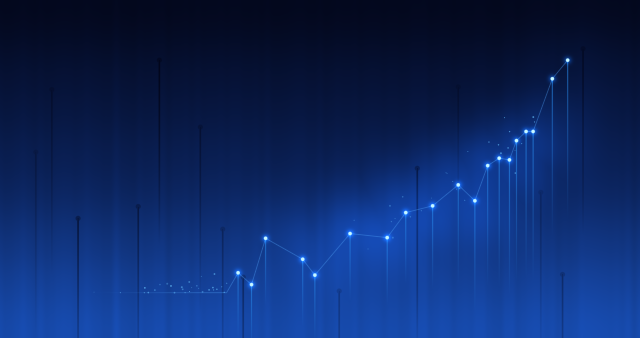
Write a Shadertoy shader that draws this background.

```glsl
// A rising line chart of glowing nodes over a deep blue vertical gradient.
// Layers: gradient with soft streaks, chart glow, dark pins behind, then
// light stems, thin links, sparks and nodes drawn with distance functions.

const vec3 SKY_TOP  = vec3(0.013, 0.032, 0.118);
const vec3 SKY_HIGH = vec3(0.025, 0.078, 0.228);
const vec3 SKY_MID  = vec3(0.040, 0.128, 0.340);
const vec3 SKY_LOW  = vec3(0.072, 0.228, 0.545);
const vec3 SKY_BASE = vec3(0.088, 0.290, 0.675);
const vec3 GLOW_COLOR  = vec3(0.02, 0.10, 0.24);
const vec3 PIN_COLOR   = vec3(0.006, 0.020, 0.100);
const vec3 STEM_COLOR  = vec3(0.16, 0.56, 0.95);
const vec3 LINK_COLOR  = vec3(0.30, 0.62, 0.96);
const vec3 HALO_COLOR  = vec3(0.05, 0.36, 0.75);
const vec3 SPARK_COLOR = vec3(0.40, 0.76, 1.00);
const vec3 NODE_COLOR  = vec3(0.78, 0.97, 1.00);

const float LINE_RADIUS = 0.0011;
const float NODE_RADIUS = 0.0053;
const float PIN_RADIUS  = 0.0024;
const float PIN_LENGTH  = 0.55;
const float STREAKS     = 0.12;
const float BASELINE    = 0.134;
const float BASE_START  = 0.135;
const int   SPARKS      = 56;

// Chart corners as fractions of the canvas; the first has no node.
const int CORNERS = 20;
const vec2 CHART[CORNERS] = vec2[](
    vec2(.354, .134), vec2(.372, .193), vec2(.393, .158), vec2(.415, .295),
    vec2(.473, .233), vec2(.492, .186), vec2(.547, .309), vec2(.605, .297),
    vec2(.634, .371), vec2(.676, .391), vec2(.716, .453), vec2(.742, .406),
    vec2(.762, .510), vec2(.780, .532), vec2(.796, .527), vec2(.807, .584),
    vec2(.822, .611), vec2(.833, .611), vec2(.863, .767), vec2(.887, .822));

// Dark pins: x, top, strength.
const int PINS = 14;
const vec3 PIN[PINS] = vec3[](
    vec3(.249, .822, .95), vec3(.081, .735, .45), vec3(.056, .550, .30),
    vec3(.122, .354, .65), vec3(.216, .389, .55), vec3(.313, .624, .50),
    vec3(.348, .322, .35), vec3(.652, .502, .80), vec3(.716, .743, .40),
    vec3(.911, .856, .90), vec3(.845, .431, .30), vec3(.879, .188, .35),
    vec3(.530, .139, .30), vec3(.380, .180, .45));

float hash(float n) {
    n = fract(n * 0.1031);
    n *= n + 33.33;
    return fract(n * (n + n));
}

float noise(float x) {
    float f = fract(x);
    return mix(hash(floor(x)), hash(floor(x) + 1.0), f * f * (3.0 - 2.0 * f));
}

float segment(vec2 p, vec2 a, vec2 b) {
    vec2 ab = b - a;
    return length(p - a - ab * clamp(dot(p - a, ab) / dot(ab, ab), 0.0, 1.0));
}

// Smooth coverage of a shape grown by a radius.
float cover(float d, float radius) {
    float soft = 0.75 / iResolution.y;
    return 1.0 - smoothstep(-soft, soft, d - radius);
}

// Vertical line hanging from top, fading over its length.
float hanging(vec2 p, vec2 top, float radius, float len) {
    float fall = (top.y - p.y) / len;
    return cover(abs(p.x - top.x), radius) * step(0.0, fall) * max(1.0 - fall, 0.0);
}

vec3 background(vec2 uv) {
    vec3 c = mix(SKY_BASE, SKY_LOW, smoothstep(0.0, 0.27, uv.y));
    c = mix(c, SKY_MID, smoothstep(0.17, 0.53, uv.y));
    c = mix(c, SKY_HIGH, smoothstep(0.45, 0.76, uv.y));
    c = mix(c, SKY_TOP, smoothstep(0.68, 1.0, uv.y));
    float streak = 0.4 * noise(uv.x * 38.0) + 0.6 * noise(uv.x * 110.0 + 50.0);
    return c * (1.0 + STREAKS * (streak - 0.5));
}

void mainImage(out vec4 fragColor, in vec2 fragCoord) {
    vec2 uv = fragCoord / iResolution.xy;
    vec2 scale = vec2(iResolution.x / iResolution.y, 1.0);
    vec2 p = uv * scale;
    vec3 color = background(uv);

    // Dark pins
    for (int i = 0; i < PINS; i++) {
        vec2 top = PIN[i].xy * scale;
        float ink = max(hanging(p, top, PIN_RADIUS, PIN_LENGTH),
                        0.6 * cover(length(p - top), 0.0075));
        color = mix(color, PIN_COLOR, ink * PIN[i].z);
    }

    // Chart links, stems, halos and nodes
    float nearest = 10.0, link = 0.0, stem = 0.0, halo = 0.0, node = 0.0;
    for (int i = 1; i < CORNERS; i++) {
        vec2 a = CHART[i - 1] * scale, b = CHART[i] * scale;
        float d = segment(p, a, b), r = length(p - b);
        nearest = min(nearest, d);
        link = max(link, cover(d, LINE_RADIUS));
        float len = mix(0.20, 0.47, smoothstep(0.6, 0.89, CHART[i].x));
        stem = max(stem, hanging(p, b, LINE_RADIUS * 1.4, len));
        halo += exp(-r * r / 0.00012);
        node = max(node, cover(r, NODE_RADIUS));
    }
    float reach = smoothstep(0.34, 0.60, uv.x) * (1.0 - 0.85 * smoothstep(0.52, 0.80, uv.y));
    reach *= smoothstep(0.0, 0.35, uv.y);
    color += GLOW_COLOR * exp(-nearest * nearest / 0.018) * reach;

    // Baseline fading to the left
    float baseline = cover(segment(p, vec2(BASE_START, BASELINE) * scale, CHART[0] * scale), LINE_RADIUS);
    link = max(link, baseline * smoothstep(BASE_START, CHART[0].x, uv.x));

    // Sparks: half rise from the baseline, half drift about the nodes
    float spark = 0.0;
    for (int i = 0; i < SPARKS; i++) {
        float id = float(i) * 7.0 + 3.0;
        float h = hash(id), k = hash(id + 1.0), m = hash(id + 2.0);
        float along = sqrt(h);
        vec2 spot = vec2(mix(BASE_START, 0.36, along), BASELINE + 0.065 * k * k * along);
        if (i % 2 == 1) {
            vec2 drift = vec2(h - 0.65, k - 0.4) * vec2(0.055, 0.10);
            spot = CHART[6 + int(m * 12.0)] + drift;
        }
        float size = mix(0.0008, 0.0026, hash(id + 3.0));
        spark = max(spark, cover(length(p - spot * scale), size) * mix(0.3, 0.8, m));
    }

    color = mix(color, STEM_COLOR, stem * 0.68);
    color = mix(color, LINK_COLOR, link * 0.45);
    color += HALO_COLOR * min(halo, 1.0) * 0.55;
    color = mix(color, SPARK_COLOR, spark);
    color = mix(color, NODE_COLOR, node);
    fragColor = vec4(clamp(color, 0.0, 1.0), 1.0);
}
```
